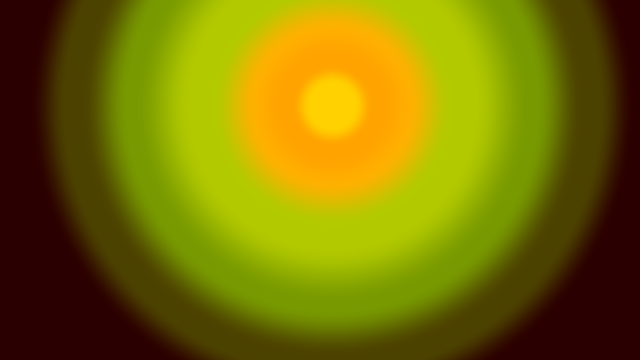
Give the GLSL for this background, as a WebGL 2 fragment shader.

```glsl
#version 300 es
precision highp float;

uniform vec2 u_resolution;
out vec4 outColor;

// Glow centre as a fraction of the canvas; radii in canvas heights
const vec2 CENTER = vec2(0.5195, 0.706);

const vec3 CORE_YELLOW = vec3(1.00, 0.82, 0.0);
const vec3 DEEP_ORANGE = vec3(1.00, 0.64, 0.0);
const vec3 WARM_ORANGE = vec3(1.00, 0.69, 0.0);
const vec3 LIME        = vec3(0.70, 0.79, 0.0);
const vec3 LEAF_GREEN  = vec3(0.47, 0.60, 0.0);
const vec3 OLIVE_BROWN = vec3(0.30, 0.26, 0.0);
const vec3 DARK_MAROON = vec3(0.17, 0.00, 0.0);

// Each ring fades into the next between an inner and an outer radius
const int FADE_COUNT = 6;
const vec3 RING_COLORS[FADE_COUNT] = vec3[](
    DEEP_ORANGE, WARM_ORANGE, LIME, LEAF_GREEN, OLIVE_BROWN, DARK_MAROON);
const vec2 RING_FADES[FADE_COUNT] = vec2[](
    vec2(0.060, 0.112), vec2(0.140, 0.225), vec2(0.208, 0.333),
    vec2(0.389, 0.551), vec2(0.567, 0.694), vec2(0.736, 0.840));

vec3 ringGradient(float radius) {
    vec3 color = CORE_YELLOW;
    for (int i = 0; i < FADE_COUNT; i++) {
        float fade = smoothstep(RING_FADES[i].x, RING_FADES[i].y, radius);
        color = mix(color, RING_COLORS[i], fade);
    }
    return color;
}

void main() {
    // Distance from the centre, with the aspect ratio kept
    vec2 offset = (gl_FragCoord.xy - CENTER * u_resolution) / u_resolution.y;
    outColor = vec4(ringGradient(length(offset)), 1.0);
}
```
